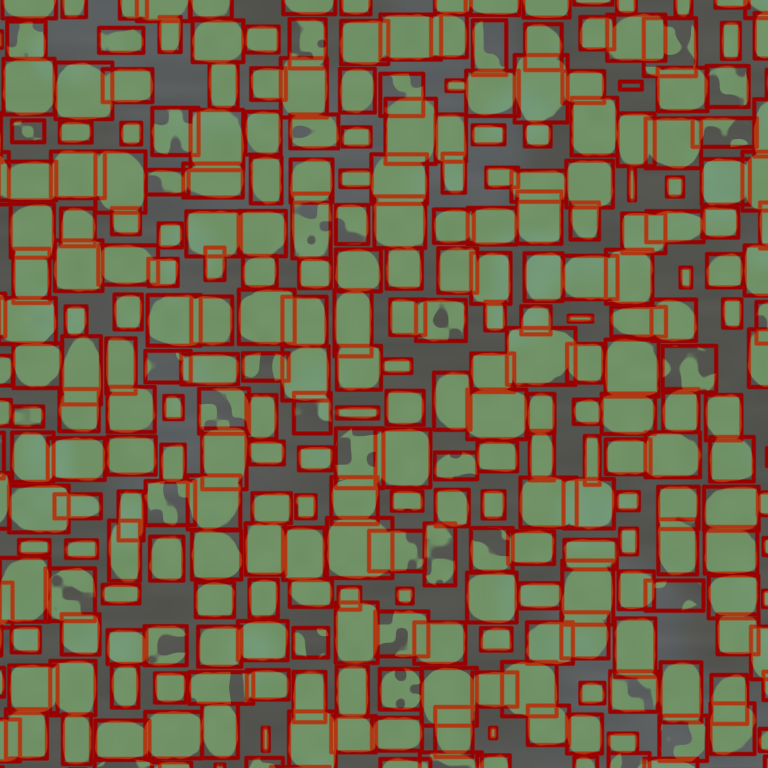
This texture is drawn by a three.js fragment shader. Its source:

```glsl
varying vec2 vUv;

const float TILES = 16.6;      // tiles across the canvas
const float LINE_HALF = 0.044; // half outline width, in tiles
const float SOFT = 0.022;      // edge smoothing, in tiles

const vec3 GREY_DARK = vec3(0.325, 0.325, 0.308);
const vec3 GREY_PALE = vec3(0.355, 0.372, 0.378);
const vec3 GREEN = vec3(0.44, 0.57, 0.40);
const vec3 GREEN_TEAL = vec3(0.45, 0.60, 0.47);
const vec3 RED = vec3(0.60, 0.0, 0.0);
const vec3 ORANGE = vec3(0.69, 0.22, 0.07);

vec2 hash2(vec2 p) {
  vec3 q = fract(p.xyx * vec3(0.1031, 0.1030, 0.0973));
  q += dot(q, q.yzx + 33.33);
  return fract((q.xx + q.yz) * q.zy);
}

float noise(vec2 p) {
  vec2 i = floor(p);
  vec2 f = fract(p);
  f = f * f * (3.0 - 2.0 * f);
  float low = mix(hash2(i).x, hash2(i + vec2(1.0, 0.0)).x, f.x);
  float high = mix(hash2(i + vec2(0.0, 1.0)).x, hash2(i + 1.0).x, f.x);
  return mix(low, high, f.y);
}

float inside(float dist) {
  return 1.0 - smoothstep(-SOFT, SOFT, dist);
}

// How strongly a tile pushes its neighbours away, in x and y
vec2 tileWeight(vec2 id) {
  vec2 h = hash2(id + 71.0);
  float aspect = mix(0.84, 1.19, h.y);
  return mix(0.15, 1.0, h.x) * vec2(aspect, 1.0 / aspect);
}

float reach(float own, float other) {
  return own / (own + other);
}

// Gap-free irregular rectangles: left, bottom, right, top around a lattice point
vec4 tileBounds(vec2 id) {
  float spin = mod(id.x + id.y, 2.0) < 0.5 ? 1.0 : -1.0;
  vec2 own = tileWeight(id);
  return vec4(
    -reach(own.x, tileWeight(id + vec2(-1.0, -spin)).x),
    -reach(own.y, tileWeight(id + vec2(spin, -1.0)).y),
    reach(own.x, tileWeight(id + vec2(1.0, spin)).x),
    reach(own.y, tileWeight(id + vec2(-spin, 1.0)).y));
}

float boxDistance(vec2 p, vec2 halfSize) {
  vec2 d = abs(p) - halfSize;
  return length(max(d, 0.0)) + min(max(d.x, d.y), 0.0);
}

// Lopsided superellipse touching all four sides, roundness differs per corner
float grainDistance(vec2 p, vec2 halfSize, vec2 id) {
  vec2 anchor = halfSize * 0.7 * (hash2(id + 13.0) - 0.5);
  vec2 side = step(anchor, p) * 2.0 - 1.0;
  vec2 q = abs(p - anchor) / (halfSize - side * anchor);
  float power = mix(1.75, 4.4, hash2(id * 3.0 + side + 29.0).x);
  float radius = pow(pow(q.x, power) + pow(q.y, power), 1.0 / power);
  float wobble = 0.09 * (noise(p * 6.0 + id * 7.0) - 0.5);
  return (radius - 1.0 + wobble) * min(halfSize.x, halfSize.y);
}

// Winding hollow cut out of a few grains
float biteDistance(vec2 p, vec2 id) {
  float rare = step(0.86, hash2(id + 43.0).y);
  float field = noise(p * 3.2 + id * 5.0) - 0.58;
  return mix(-1.0, field * 0.4, rare);
}

// Coverage of one framed grain: x is the grain, y its outline
vec2 framedGrain(vec2 p, vec2 id) {
  vec4 bounds = tileBounds(id);
  vec2 gapLow = mix(vec2(-0.035), vec2(0.17), hash2(id + 5.0));
  vec2 gapHigh = mix(vec2(-0.035), vec2(0.17), hash2(id + 19.0));
  vec2 low = bounds.xy + gapLow;
  vec2 high = bounds.zw - gapHigh;
  vec2 halfSize = max((high - low) * 0.5, vec2(0.065));
  vec2 local = p - id - (low + high) * 0.5;
  float grain = max(grainDistance(local, halfSize, id), biteDistance(local, id));
  float frame = abs(boxDistance(local, halfSize)) - LINE_HALF;
  float present = step(0.025, hash2(id + 97.0).x);
  return present * vec2(inside(grain), inside(frame));
}

vec3 background(vec2 uv) {
  float pale = smoothstep(0.48, 0.78, noise(uv * 5.0 + 3.0));
  float streak = noise(uv * vec2(14.0, 60.0)) - 0.5;
  return mix(GREY_DARK, GREY_PALE, pale) + 0.03 * streak;
}

void main() {
  vec2 p = vUv * TILES + 40.3;
  vec2 cell = floor(p);

  // Only the four lattice points around the cell can reach this spot
  vec2 cover = vec2(0.0);
  for (int j = 0; j < 2; j++) {
    for (int i = 0; i < 2; i++) {
      cover = max(cover, framedGrain(p, cell + vec2(float(i), float(j))));
    }
  }

  float tint = smoothstep(0.6, 0.95, noise(p * 0.7));
  vec3 green = mix(GREEN, GREEN_TEAL, tint) + 0.02 * (noise(p * 2.5) - 0.5);
  vec3 color = mix(background(vUv), green, cover.x);
  color = mix(color, mix(RED, ORANGE, cover.x), cover.y);
  gl_FragColor = vec4(color, 1.0);
}
```
